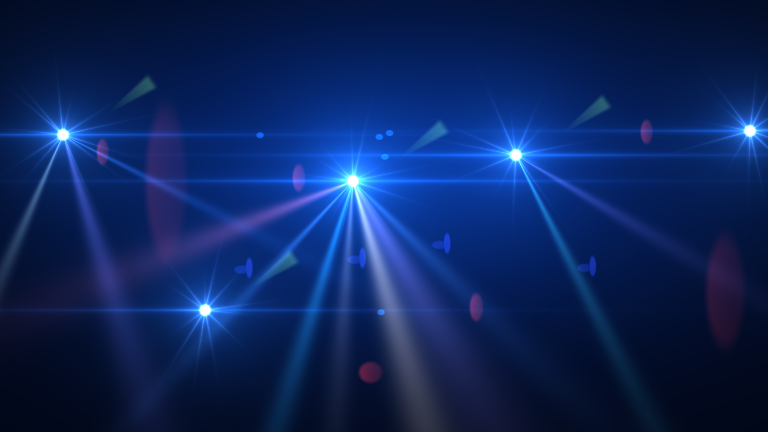
Give the GLSL for this background, as a Shadertoy shader.

```glsl
// Blue stage lights with starbursts, coloured beams, horizontal streaks and lens ghosts.
#define NAVY vec3(0.005, 0.024, 0.085)
#define HAZE vec3(0.012, 0.125, 0.38)
#define HALO vec3(0.07, 0.25, 0.50)
#define STREAK vec3(0.09, 0.32, 0.72)
#define SPIKE vec3(0.28, 0.50, 0.85)
#define SPIKES 13
#define CORE_RADIUS 0.012
#define WEDGE_TILT 0.62

// Light: x, y, halo strength, streak strength (units of canvas height)
const vec4 LIGHTS[5] = vec4[5](
    vec4(0.146, 0.688, 0.75, 0.75), vec4(0.817, 0.581, 1.30, 0.90),
    vec4(1.194, 0.641, 0.75, 0.85), vec4(1.736, 0.697, 0.75, 0.65),
    vec4(0.475, 0.282, 0.75, 0.55));

// Beam: light index, angle from straight down, half width, reach
const vec4 BEAMS[12] = vec4[12](
    vec4(0, -0.41, 0.050, 0.30), vec4(0, 0.30, 0.085, 0.40),
    vec4(0, 1.10, 0.035, 0.28), vec4(1, -1.19, 0.080, 0.34),
    vec4(1, -0.75, 0.040, 0.28), vec4(1, -0.30, 0.055, 0.40),
    vec4(1, -0.07, 0.060, 0.30), vec4(1, 0.29, 0.095, 0.44),
    vec4(1, 0.52, 0.130, 0.36), vec4(1, 0.79, 0.070, 0.30),
    vec4(2, 0.47, 0.045, 0.38), vec4(2, 1.04, 0.050, 0.28));
const vec3 BEAM_COLORS[12] = vec3[12](
    vec3(0.42, 0.52, 0.54), vec3(0.28, 0.27, 0.55),
    vec3(0.12, 0.30, 0.60), vec3(0.65, 0.26, 0.36),
    vec3(0.20, 0.42, 0.70), vec3(0.10, 0.50, 0.72),
    vec3(0.40, 0.38, 0.42), vec3(0.82, 0.72, 0.62),
    vec3(0.46, 0.38, 0.62), vec3(0.16, 0.28, 0.45),
    vec3(0.12, 0.46, 0.50), vec3(0.27, 0.24, 0.48));

// Red ghost: centre, half size
const vec4 RED_GHOSTS[7] = vec4[7](
    vec4(0.385, 0.580, 0.055, 0.200), vec4(1.680, 0.325, 0.052, 0.150),
    vec4(0.238, 0.648, 0.016, 0.034), vec4(0.692, 0.588, 0.017, 0.036),
    vec4(1.497, 0.695, 0.016, 0.032), vec4(1.103, 0.289, 0.018, 0.037),
    vec4(0.858, 0.138, 0.031, 0.028));
const vec2 WEDGES[4] = vec2[4](vec2(0.308, 0.780), vec2(0.984, 0.676),
    vec2(1.360, 0.734), vec2(0.637, 0.375));
const vec2 BLUE_GHOSTS[4] = vec2[4](vec2(0.567, 0.380), vec2(1.025, 0.437),
    vec2(1.362, 0.384), vec2(0.829, 0.403));
const vec2 DOTS[5] = vec2[5](vec2(0.878, 0.683), vec2(0.902, 0.692),
    vec2(0.891, 0.637), vec2(0.882, 0.277), vec2(0.602, 0.687));

float hash(float n) { return fract(sin(n * 91.7) * 4375.85); }

// Soft-edged ellipse, 1 inside and 0 outside
float ellipse(vec2 d, vec2 size) { return 1.0 - smoothstep(0.65, 1.05, length(d / size)); }

// Wedge that widens and brightens along its tilted axis
float wedge(vec2 d) {
    float c = cos(WEDGE_TILT), s = sin(WEDGE_TILT);
    vec2 q = vec2(c * d.x + s * d.y, c * d.y - s * d.x);
    float t = clamp((q.x + 0.065) / 0.12, 0.0, 1.0);
    float side = 1.0 - smoothstep(0.5, 1.2, abs(q.y) / (0.003 + 0.017 * t));
    return side * t * (1.0 - smoothstep(0.045, 0.062, q.x));
}

// Rays of uneven length around a light
float starburst(vec2 d, float seed) {
    float sum = 0.0;
    for (int i = 0; i < SPIKES; i++) {
        float h = hash(float(i) + seed * 17.3);
        float a = (float(i) + 0.8 * h) * 6.2832 / float(SPIKES);
        vec2 dir = vec2(cos(a), sin(a));
        float along = dot(d, dir);
        float across = abs(dir.x * d.y - dir.y * d.x);
        float size = mix(0.02, 0.055, hash(h * 9.1 + seed));
        sum += step(0.0, along) * exp(-across / 0.0022 - along / size);
    }
    return sum;
}

void mainImage(out vec4 fragColor, in vec2 fragCoord) {
    vec2 p = fragCoord / iResolution.y;

    // Blue haze over navy
    vec2 q = (p - vec2(0.92, 0.60)) / vec2(0.80, 0.40);
    vec3 col = NAVY + HAZE * exp(-dot(q, q));

    // Beams
    for (int i = 0; i < 12; i++) {
        vec4 b = BEAMS[i];
        vec2 d = p - LIGHTS[int(b.x)].xy;
        float turn = (atan(d.x, -d.y) - b.y) / b.z;
        float r = length(d);
        col += 0.85 * BEAM_COLORS[i] * exp(-turn * turn - r / b.w) * smoothstep(0.0, 0.03, r);
    }

    // Lens ghosts
    for (int i = 0; i < 7; i++) {
        vec4 g = RED_GHOSTS[i];
        vec2 d = p - g.xy;
        float fade = 0.65 - 0.35 * clamp(d.x / g.z, -1.0, 1.0);
        float level = i < 2 ? 0.45 : 1.0;
        col += level * fade * ellipse(d, g.zw) * vec3(0.42, 0.07, 0.09);
    }
    for (int i = 0; i < 4; i++) {
        col += wedge(p - WEDGES[i]) * vec3(0.16, 0.27, 0.10);
        vec2 d = p - BLUE_GHOSTS[i];
        float chip = ellipse(d - vec2(0.010, 0.0), vec2(0.009, 0.027));
        chip = max(chip, 0.6 * ellipse(d + vec2(0.008, 0.004), vec2(0.020, 0.011)));
        col += chip * vec3(0.07, 0.09, 0.35);
    }
    for (int i = 0; i < 5; i++)
        col += ellipse(p - DOTS[i], vec2(0.010, 0.008)) * vec3(0.03, 0.20, 0.40);

    // Light halos, streaks, starbursts and cores
    for (int i = 0; i < 5; i++) {
        vec4 l = LIGHTS[i];
        vec2 d = p - l.xy;
        float r = length(d);
        col += l.z * (HALO * exp(-r / 0.10) + SPIKE * exp(-r / 0.022));
        float line = exp(-abs(d.y) / 0.0035) + 0.28 * exp(-abs(d.y) / 0.022);
        col += l.w * STREAK * line * exp(-abs(d.x) / 0.30);
        col += SPIKE * starburst(d, float(i) + 1.0);
        col += 1.0 - smoothstep(0.5, 1.4, r / CORE_RADIUS);
    }
    fragColor = vec4(clamp(col, 0.0, 1.0), 1.0);
}
```
